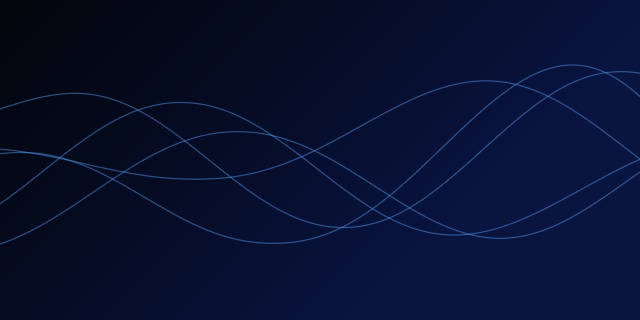
Give the GLSL for this background, as a Shadertoy shader.

```glsl
// Five thin blue waves crossing a dark navy diagonal gradient.
// Each wave is a smooth quintic through its crests and troughs, and its
// stroke is a slope-corrected distance to that curve.

// Layout grid spanning the canvas, with y pointing down
const vec2 GRID = vec2(768.0, 384.0);
const float HALF_STROKE = 0.7;
const float STROKE_OPACITY = 0.55;
const vec3 STROKE_COLOR = vec3(0.29, 0.56, 0.89);

// Turning points are (x, y, bend); bend is curvature in thousandths.
// The slope is zero at both ends of the span.
float span(float x, vec3 a, vec3 b) {
    float h = b.x - a.x;
    float t = (x - a.x) / h;
    float s = 1.0 - t;
    float ease = t * t * t * (10.0 + t * (6.0 * t - 15.0));
    float bend = a.z * t * t * s * s * s + b.z * t * t * t * s * s;
    return mix(a.y, b.y, ease) + 0.0005 * h * h * bend;
}

// Height of a wave with four turning points
float wave(float x, vec3 a, vec3 b, vec3 c, vec3 d) {
    if (x < b.x) return span(x, a, b);
    if (x < c.x) return span(x, b, c);
    return span(x, c, d);
}

// Antialiased coverage of the stroke along one wave
float stroke(vec2 p, float pixel, vec3 a, vec3 b, vec3 c, vec3 d) {
    float slope = 0.5 * (wave(p.x + 1.0, a, b, c, d) - wave(p.x - 1.0, a, b, c, d));
    float dist = abs(p.y - wave(p.x, a, b, c, d)) / sqrt(1.0 + slope * slope);
    return clamp((HALF_STROKE - dist) / pixel + 0.5, 0.0, 1.0);
}

vec3 paint(vec3 base, float coverage) {
    return mix(base, STROKE_COLOR, STROKE_OPACITY * coverage);
}

// Diagonal gradient from near black at the upper left to navy
vec3 backdrop(vec2 p) {
    float t = (p.x + p.y) / (GRID.x + GRID.y);
    vec3 color = mix(vec3(0.007, 0.020, 0.040), vec3(0.021, 0.045, 0.138),
                     clamp(t / 0.35, 0.0, 1.0));
    color = mix(color, vec3(0.034, 0.078, 0.248), clamp((t - 0.35) / 0.35, 0.0, 1.0));
    return mix(color, vec3(0.040, 0.085, 0.242), clamp((t - 0.7) / 0.3, 0.0, 1.0));
}

void mainImage(out vec4 fragColor, in vec2 fragCoord) {
    vec2 uv = fragCoord / iResolution.xy;
    vec2 p = vec2(uv.x, 1.0 - uv.y) * GRID;
    float pixel = GRID.y / iResolution.y;
    vec3 color = backdrop(p);

    // Waves, each listed from left to right; outer points lie off canvas
    color = paint(color, stroke(p, pixel,
        vec3(-232, 192, -4.0), vec3(90, 112, 6.8),
        vec3(412, 273, -7.0), vec3(745, 86, 7.5)));
    color = paint(color, stroke(p, pixel,
        vec3(-110, 286, -7.0), vec3(217, 123, 6.6),
        vec3(545, 282, -6.4), vec3(875, 167, 4.0)));
    color = paint(color, stroke(p, pixel,
        vec3(-55, 302, -6.0), vec3(285, 158, 5.2),
        vec3(600, 286, -7.3), vec3(925, 142, 5.0)));
    color = paint(color, stroke(p, pixel,
        vec3(-50, 177, 1.0), vec3(235, 215, -2.1),
        vec3(583, 97, 6.6), vec3(920, 261, -7.0)));
    color = paint(color, stroke(p, pixel,
        vec3(25, 183, 5.0), vec3(328, 292, -4.3),
        vec3(687, 78, 11.4), vec3(1020, 340, -8.0)));

    fragColor = vec4(color, 1.0);
}
```
